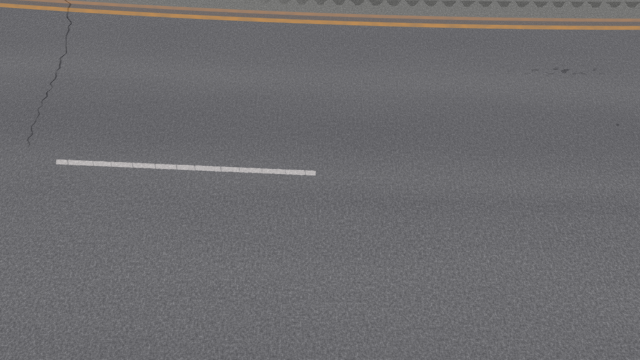
Reproduce this texture procedurally as a WebGL 2 fragment shader.

```glsl
#version 300 es
precision highp float;
// Worn asphalt road with a curved double yellow line, a white dash, a crack and a rumble strip.
#define GRAIN_SCALE 200.0
#define GRAIN_AMOUNT 0.15
#define BROAD_AMOUNT 0.85
#define CURVE 0.0201
#define YELLOW_Y 0.9225
#define YELLOW_GAP 0.0215
#define DASH_START vec2(0.156, 0.5505)
#define DASH_END vec2(0.877, 0.5190)
#define DASH_HALF_WIDTH 0.0068
#define RUMBLE_PITCH 0.0509

uniform vec2 u_resolution;
out vec4 outColor;

const vec3 ASPHALT = vec3(0.412, 0.412, 0.427);
const vec3 SHOULDER = vec3(0.465, 0.465, 0.460);
const vec3 ORANGE = vec3(0.730, 0.545, 0.340);
const vec3 FADED_ORANGE = vec3(0.630, 0.500, 0.400);
const vec3 STAINED = vec3(0.475, 0.420, 0.385);
const vec3 WHITE_PAINT = vec3(0.745, 0.730, 0.730);

float hash(vec2 p) {
  vec3 q = fract(vec3(p.xyx) * 0.1031);
  q += dot(q, q.yzx + 33.33);
  return fract((q.x + q.y) * q.z);
}

vec2 gradient(vec2 cell) {
  float angle = 6.2832 * hash(cell);
  return vec2(cos(angle), sin(angle));
}

float noise(vec2 p) {
  vec2 i = floor(p), f = fract(p);
  vec2 u = f * f * f * (f * (f * 6.0 - 15.0) + 10.0);
  vec2 e = vec2(0.0, 1.0);
  float low = mix(dot(gradient(i), f), dot(gradient(i + e.yx), f - e.yx), u.x);
  float high = mix(dot(gradient(i + e), f - e), dot(gradient(i + e.yy), f - e.yy), u.x);
  return mix(low, high, u.y);
}

float fbm(vec2 p) {
  float sum = 0.0, amp = 0.6;
  for (int i = 0; i < 4; i++) {
    sum += amp * noise(p);
    p = p * 2.03 + 17.3;
    amp *= 0.5;
  }
  return sum;
}

float bell(float x, float center, float width) {
  float d = (x - center) / width;
  return exp(-d * d);
}

// 1 inside a half width, 0 outside, softened by about one output pixel
float stroke(float d, float halfWidth) {
  float soft = 0.9 / u_resolution.y;
  return 1.0 - smoothstep(halfWidth - soft, halfWidth + soft, abs(d));
}

void main() {
  vec2 p = gl_FragCoord.xy / u_resolution.y;

  // Broad wheel tracks, sloping slightly down to the right
  float lane = p.y + 0.035 * p.x + 0.012 * noise(p * vec2(2.0, 5.0));
  float right = smoothstep(0.5, 1.4, p.x);
  float shade = 0.024 * bell(lane, 0.815, 0.045) - 0.014 * bell(lane, 0.675, 0.07);
  shade += 0.018 * bell(lane, 0.545, 0.05);
  shade -= 0.014 * right * bell(lane, 0.475, 0.03);
  shade += 0.022 * bell(lane, 0.25, 0.20);
  shade += 0.016 * fbm(p * vec2(2.5, 14.0));
  vec3 color = ASPHALT + BROAD_AMOUNT * shade * vec3(1.0, 1.0, 0.92);

  // Curved edge of the road and the paler shoulder beyond it
  float bend = 1.778 - p.x;
  float edge = p.y - YELLOW_Y - CURVE * bend * bend;
  float soft = 1.0 / u_resolution.y;
  color = mix(color, SHOULDER, smoothstep(-soft, soft, edge - YELLOW_GAP));

  // Aggregate grain: clumps, stones and fine specks, coarser toward the viewer
  float depth = 1.6 - 0.6 * p.y;
  vec2 ground = GRAIN_SCALE * vec2((p.x - 0.9) / depth, -log(depth) / 0.6);
  float grain = noise(ground) + 0.3 * noise(ground * 0.47 + 31.0);
  grain += 0.7 * noise(ground * 1.83 + 57.0);
  grain += 0.4 * max(grain - 0.25, 0.0) - 0.02;
  float strength = GRAIN_AMOUNT * mix(1.0, 0.5, smoothstep(0.1, 0.85, p.y));
  color += 0.5 * strength * grain;

  // Rumble strip: a row of dark notches tapering downward
  float notchY = p.y - 0.987 - 0.5 * CURVE * bend * bend;
  float notchX = (fract(p.x / RUMBLE_PITCH) - 0.5) * RUMBLE_PITCH;
  float taper = 0.014 + 0.9 * notchY + 0.006 * noise(p * 80.0);
  float notch = stroke(notchX, taper) * stroke(notchY, 0.008);
  color -= 0.090 * notch * smoothstep(0.6, 1.0, p.x);

  // Double yellow line with stained asphalt between
  float wear = clamp(0.9 + 0.4 * fbm(p * vec2(30.0, 60.0)), 0.0, 1.0);
  color = mix(color, STAINED, 0.45 * stroke(edge - 0.5 * YELLOW_GAP, 0.5 * YELLOW_GAP));
  color = mix(color, FADED_ORANGE, wear * stroke(edge - YELLOW_GAP, 0.0044));
  color = mix(color, ORANGE, wear * stroke(edge, 0.0054));

  // White dash, broken by irregular cross cracks
  vec2 axis = DASH_END - DASH_START;
  float len = length(axis);
  vec2 dir = axis / len, rel = p - DASH_START;
  float along = dot(rel, dir), across = dot(rel, vec2(-dir.y, dir.x));
  float ragged = 0.0012 * noise(p * 110.0);
  float dash = stroke(across + ragged, DASH_HALF_WIDTH) * stroke(along - 0.5 * len, 0.5 * len);
  float slot = floor(along / 0.06);
  float joint = (slot + 0.2 + 0.6 * hash(vec2(slot, 7.0))) * 0.06;
  float split = stroke(along - joint + 0.2 * across, 0.0012) * (0.2 + 0.4 * hash(vec2(slot, 3.0)));
  color = mix(color, WHITE_PAINT + 0.05 * grain, dash * (0.96 - split));

  // Jagged, winding crack falling from the top edge
  float fall = clamp((1.0 - p.y) / 0.435, 0.0, 1.0);
  float crackX = 0.194 - 0.125 * pow(fall, 1.6) + 0.012 * sin(7.0 * fall - 0.6);
  crackX += 0.008 * noise(vec2(p.y * 22.0, 2.5)) + 0.015 * noise(vec2(p.y * 65.0, 8.5));
  float crackWidth = 0.0020 + 0.0014 * noise(vec2(p.y * 30.0, 4.5));
  float crack = stroke(p.x - crackX, crackWidth) * (1.0 - smoothstep(0.85, 1.0, fall));
  color -= 0.12 * crack * clamp(0.9 + 0.8 * noise(vec2(p.y * 75.0, 6.5)), 0.0, 1.2);

  // Small dark scars at the upper right
  float patchArea = bell(p.x, 1.57, 0.11) * bell(p.y, 0.803, 0.009);
  float scars = patchArea * smoothstep(0.08, 0.3, noise(p * vec2(45.0, 90.0)));
  scars += stroke(length((p - vec2(1.716, 0.653)) * vec2(0.8, 1.0)), 0.003);
  color -= 0.10 * scars;

  outColor = vec4(clamp(color, 0.0, 1.0), 1.0);
}
```
